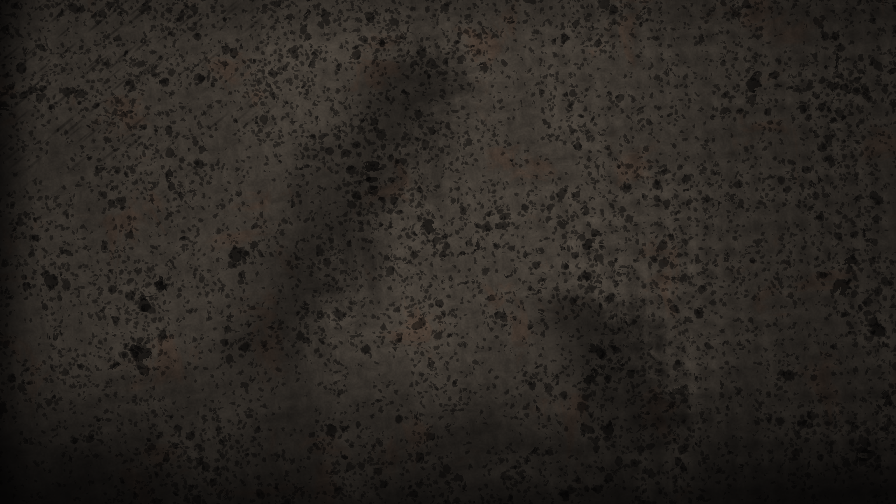
Give the GLSL for this texture, as a WebGL 2 fragment shader.

```glsl
#version 300 es
precision highp float;
// Dark, worn metal plate: warm grey tone from layered sines, pitted by
// several sizes of cellular specks, with soft stains, a faint grid of
// dimples on the right and shade closing in from the edges.

uniform vec2 u_resolution;
out vec4 fragColor;

vec3 hash3(vec2 cell) {
    vec3 h = fract(cell.xyx * vec3(0.1031, 0.1030, 0.0973));
    h += dot(h, h.yxz + 33.33);
    return fract((h.xxy + h.yzz) * h.zyx);
}

// Warped, rotated sines; roughly -0.9 to 0.9
float clouds(vec2 q) {
    float sum = 0.0, amp = 0.5;
    for (int i = 0; i < 6; i++) {
        q = mat2(0.8, 0.6, -0.6, 0.8) * q * 1.9 + vec2(1.7, 9.2);
        q += 0.7 * sin(q.yx * 1.1);
        sum += amp * sin(q.x) * sin(q.y);
        amp *= 0.62;
    }
    return sum;
}

// Cover of round pits, one per occupied cell; density is the share occupied
float specks(vec2 q, float density, float blur) {
    vec2 cell = floor(q);
    float cover = 0.0;
    for (int y = -1; y <= 1; y++) {
        for (int x = -1; x <= 1; x++) {
            vec2 id = cell + vec2(x, y);
            vec3 rnd = hash3(id);
            float radius = 0.2 + 0.4 * fract(rnd.z * 17.0);
            float dist = length(q - id - rnd.xy);
            float pit = 1.0 - smoothstep(radius - blur, radius + blur, dist);
            cover = max(cover, pit * step(rnd.z, density));
        }
    }
    return cover;
}

float segment(vec2 p, vec2 a, vec2 b) {
    vec2 ab = b - a;
    return length(p - a - ab * clamp(dot(p - a, ab) / dot(ab, ab), 0.0, 1.0));
}

void main() {
    vec2 p = gl_FragCoord.xy / u_resolution.y;
    float width = u_resolution.x / u_resolution.y;
    float pixel = 1.0 / u_resolution.y;
    float broad = clouds(p * 5.0);
    float patchy = clouds(p * 13.0 + 4.0);
    float fine = clouds(p * 60.0 + 8.0);

    // Base tone with mottling and grain
    float grain = hash3(floor(p * 288.0) + 71.0).x - 0.5;
    float tone = 0.252 + 0.03 * broad + 0.025 * patchy + 0.035 * fine + 0.02 * grain;

    // Soft stains with ragged borders
    vec2 ragged = p + 0.06 * vec2(patchy, broad) + 0.015 * fine;
    float stain = 1.0 - smoothstep(0.0, 0.17, segment(ragged, vec2(0.82, 0.84), vec2(0.54, 0.33)));
    stain = max(stain, 1.0 - smoothstep(0.02, 0.14, segment(ragged, vec2(1.15, 0.36), vec2(1.27, 0.22))));
    tone *= 1.0 - 0.42 * stain;

    // Pits: dust, grit and a few large spots, gathered in patches
    vec2 rough = p + 0.005 * vec2(fine, clouds(p * 70.0 + 21.0));
    float gather = 0.5 * broad + 0.6 * patchy + 0.15 * stain + 0.12 * p.y;
    float dust = specks(rough * 135.0, 0.24 + 0.4 * gather, 135.0 * pixel * 0.6);
    float grit = specks(rough * 62.0 + 13.0, 0.10 + 0.4 * gather, 62.0 * pixel * 0.7);
    float spots = specks(rough * 26.0 + 37.0, 0.02 + 0.06 * gather, 26.0 * pixel);
    tone *= (1.0 - 0.42 * dust) * (1.0 - 0.45 * grit) * (1.0 - 0.55 * spots);

    // Slanted scratches at the upper left
    vec2 along = mat2(0.77, -0.64, 0.64, 0.77) * p;
    float scratch = specks(along * vec2(22.0, 190.0) + 5.0, 0.10, 0.3);
    tone *= 1.0 - 0.3 * scratch * smoothstep(0.5, 0.8, p.y) * (1.0 - smoothstep(0.3, 0.7, p.x));

    // Grid of dimples, each dark with a faint lit rim
    vec2 dimple = fract(p * 21.0 + 0.04 * patchy) - 0.5;
    float hollow = exp(-14.0 * dot(dimple, dimple));
    float rim = exp(-18.0 * dot(dimple - 0.3, dimple - 0.3));
    float worn = smoothstep(0.85, 1.3, p.x) * clamp(0.7 + 0.6 * broad, 0.2, 1.0);
    tone *= 1.0 + worn * (0.12 * rim - 0.26 * hollow);

    // Shade from the edges
    float light = mix(0.25, 1.0, smoothstep(-0.03, 0.10, p.x));
    light *= mix(0.78, 1.0, smoothstep(0.1, 0.7, p.x));
    light *= mix(0.22, 1.0, smoothstep(-0.06, 0.36, p.y + 0.05 * broad));
    light *= 1.0 - 0.42 * smoothstep(0.6, 1.0, p.x / width);
    light *= 1.0 - 0.25 * smoothstep(0.88, 1.02, p.y);
    tone *= light;

    // Warm grey with a hint of rust
    float rust = smoothstep(0.25, 0.7, clouds(p * 9.0 + 30.0));
    vec3 tint = mix(vec3(1.0, 0.91, 0.80), vec3(1.06, 0.88, 0.74), rust);
    fragColor = vec4(tone * tint + vec3(0.004, 0.003, 0.004), 1.0);
}
```
